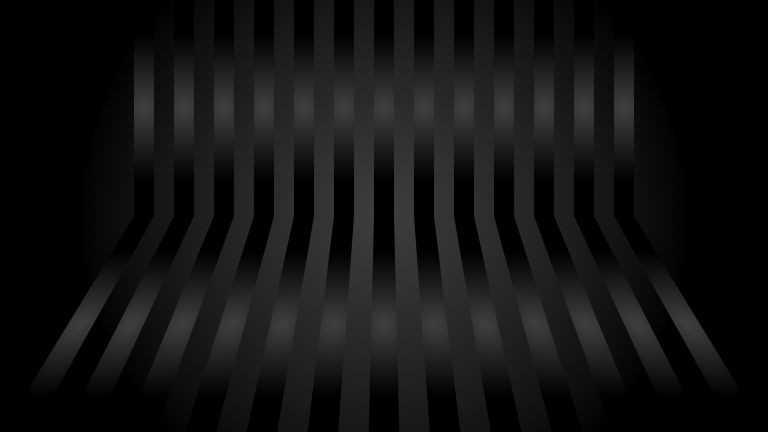
Reproduce this background procedurally as a WebGL 1 fragment shader.

```glsl
precision highp float;
// Dark studio backdrop: glowing black slats run down a wall and fan out over the floor.

uniform vec2 u_resolution;

// Lengths are in canvas heights, measured from the centre of the canvas.
const float SLAT_PERIOD = 0.0926;
const float SLAT_HALF_WIDTH = 0.02315;
const float SLATS_PER_SIDE = 6.0;
const float FLOOR_SPREAD = 1.054;    // widening of the fan per unit of depth
const float GLOW_HEIGHT = 0.25;      // distance of both glow rows from the fold
const float GLOW_RADIUS = 0.169;
const float BACKLIGHT_RADIUS = 0.706;
const float BACKLIGHT_FALLOFF = 0.8;
const vec3 BACKLIGHT_COLOR = vec3(0.245, 0.245, 0.248);
const vec3 GLOW_COLOR = vec3(0.25, 0.25, 0.253);

// Round light behind the slats, centred on the fold.
vec3 backlight(vec2 p) {
  float fade = max(1.0 - length(p) / BACKLIGHT_RADIUS, 0.0);
  return BACKLIGHT_COLOR * pow(fade, BACKLIGHT_FALLOFF);
}

// Offset from the centre line of the nearest slat, given the fan scale.
float slatOffset(float x, float scale) {
  float flatX = x / scale;
  float index = floor(flatX / SLAT_PERIOD + 0.5);
  index = clamp(index, -SLATS_PER_SIDE, SLATS_PER_SIDE);
  return (flatX - index * SLAT_PERIOD) * scale;
}

// Black slat surface with one soft spot of light on the wall and one on the floor.
vec3 slatSurface(float offset, float y) {
  float spot = length(vec2(offset, abs(y) - GLOW_HEIGHT));
  return GLOW_COLOR * max(1.0 - spot / GLOW_RADIUS, 0.0);
}

void main() {
  vec2 p = (gl_FragCoord.xy - 0.5 * u_resolution) / u_resolution.y;
  float pixel = 1.0 / u_resolution.y;

  // The wall is straight; below the fold the slats spread outward.
  float scale = 1.0 + FLOOR_SPREAD * max(-p.y, 0.0);
  float offset = slatOffset(p.x, scale);
  float edge = abs(offset) - SLAT_HALF_WIDTH * scale;
  float coverage = 1.0 - smoothstep(-0.6 * pixel, 0.6 * pixel, edge);

  vec3 color = mix(backlight(p), slatSurface(offset, p.y), coverage);
  gl_FragColor = vec4(color, 1.0);
}
```
